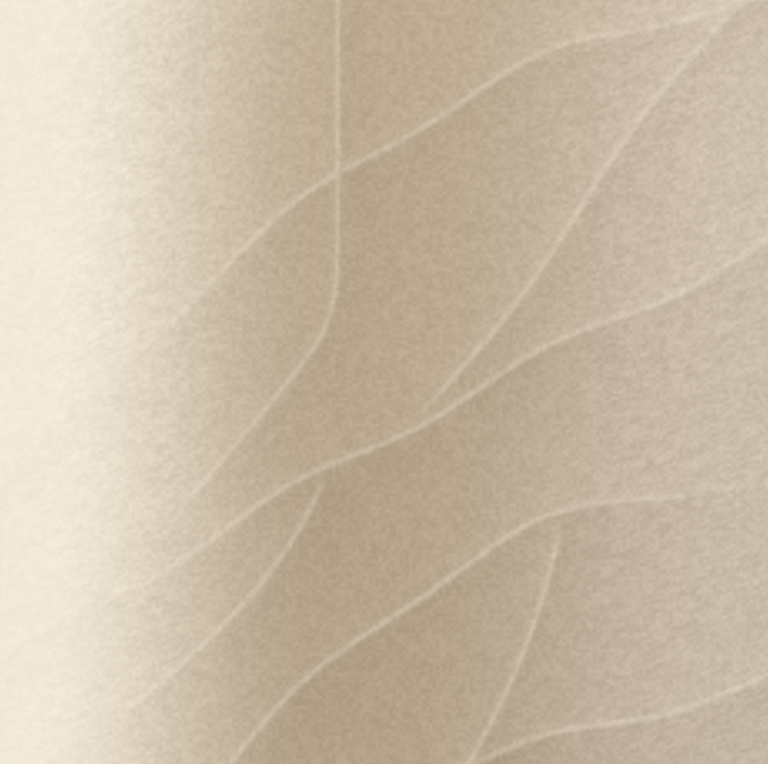
A Shadertoy shader for this texture:

```glsl
float hash(vec2 p) {
    vec3 q = fract(vec3(p.xyx) * 0.1031);
    q += dot(q, q.yzx + 33.33);
    return fract((q.x + q.y) * q.z);
}

float noise(vec2 p) {
    vec2 cell = floor(p), f = fract(p);
    f = f * f * (3.0 - 2.0 * f);
    return mix(mix(hash(cell), hash(cell + vec2(1, 0)), f.x),
               mix(hash(cell + vec2(0, 1)), hash(cell + vec2(1, 1)), f.x), f.y);
}

// Signed distance to the zero line of a smooth field, in canvas units
float lineDistance(float field) {
    float slope = length(vec2(dFdx(field), dFdy(field))) * iResolution.y;
    return field / max(slope, 0.001);
}

// x: bright crease, y: soft shadow on the negative side, z: glow on the other
vec3 fold(float field) {
    float d = lineDistance(field);
    float crease = exp(-d * d / 0.000016) + 0.22 * exp(-abs(d) / 0.010);
    float side = smoothstep(-0.005, 0.005, d);
    return vec3(crease, (1.0 - side) * exp(-abs(d) / 0.05), side * exp(-abs(d) / 0.07));
}

float band(float v, float low, float high) {
    return smoothstep(low - 0.02, low + 0.04, v) * (1.0 - smoothstep(high - 0.04, high + 0.02, v));
}

void mainImage(out vec4 fragColor, in vec2 fragCoord) {
    vec2 p = fragCoord / iResolution.xy;
    float x = p.x, y = p.y, u = x - 0.5;

    // Broad cream, sand and rose gradient
    float cloud = noise(p * vec2(3.0, 2.0) + 4.0) - 0.5;
    float across = x + 0.025 * cloud - 0.03 * (y - 0.5);
    vec3 color = mix(vec3(0.95, 0.915, 0.85), vec3(0.722, 0.652, 0.553),
                     smoothstep(0.05, 0.45, across));
    color = mix(color, vec3(0.80, 0.742, 0.678), smoothstep(0.52, 0.97, across));
    float tint = smoothstep(0.05, 0.4, x);
    color += (y - 0.55) * 0.045 * tint;

    // Long rising folds: height, slope and bend
    vec3 arcs[4] = vec3[4](vec3(0.81, 0.655, -0.55), vec3(0.425, 0.55, -0.08),
                           vec3(0.19, 0.775, -0.87), vec3(-0.03, 0.28, 0.0));
    float sway = 0.009 * sin(x * 19.0 + 0.6);
    vec3 folds = vec3(0);
    for (int i = 0; i < 4; i++) {
        vec3 arc = arcs[i];
        float fade = i == 2 ? 1.0 - 0.6 * smoothstep(0.7, 1.0, x) : 1.0;
        folds += fade * fold(y - arc.x - u * (arc.y + arc.z * u) - sway);
    }

    // Steeper branches joining them
    float bend = 0.025 * log(1.0 + exp((0.575 - y) / 0.025));
    folds += 0.8 * band(y, 0.32, 1.1) * fold(0.44 - 0.85 * bend - x);
    float rise = y - 0.46;
    folds += band(y, 0.46, 1.1) * fold(0.55 + 0.77 * rise - 0.012 * sin(rise * 12.0 - 3.2) - x);
    float drop = y - 0.30;
    folds += band(y, -0.1, 0.37) * fold(0.385 + drop * (0.61 - 1.58 * drop) - x);
    folds += 0.9 * band(y, -0.1, 0.31) * fold(0.61 + y * (0.58 - 0.63 * y) - x);
    folds += 0.5 * band(y, 0.78, 1.1) * fold(0.04 + 0.55 * (y - 0.8) - x);

    color -= folds.y * vec3(0.024, 0.025, 0.025) * (0.35 + 0.65 * tint);
    color += folds.z * 0.012 * tint;
    color = mix(color, vec3(0.94, 0.89, 0.82), min(folds.x, 1.0) * 0.30);

    // Fine grain, with slanted fibres toward the sides
    vec2 along = vec2(dot(p, vec2(0.92, 0.39)), dot(p, vec2(-0.39, 0.92)));
    float grain = noise(p * 230.0) + 0.6 * noise(p * 125.0 + 31.0) - 0.8;
    float fibre = noise(along * vec2(75.0, 210.0) + 60.0) - 0.5;
    float sides = smoothstep(0.08, 0.35, abs(u));
    float strength = 0.4 + 0.6 * smoothstep(0.02, 0.25, x);
    color += strength * (0.042 * grain + 0.036 * sides * fibre);

    fragColor = vec4(clamp(color, 0.0, 1.0), 1.0);
}
```
